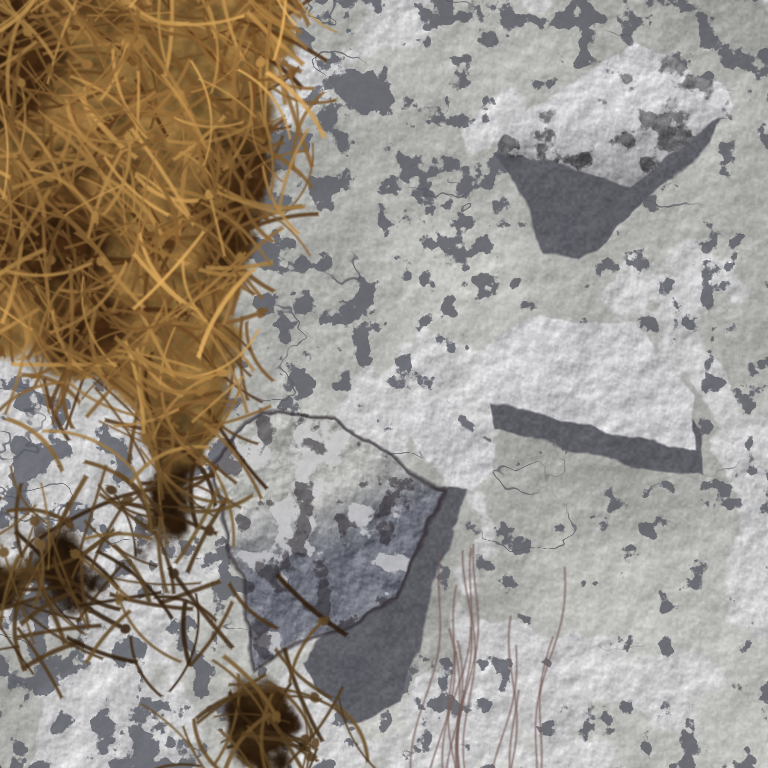
Reproduce this texture procedurally as a Shadertoy shader.

```glsl
// A sunlit rubble wall: grey mortar, pale stones with hard shadows, dry scrub.
// Stones are noise-warped hulls, relief is sloped fbm, scrub is random strands.
#define MORTAR vec3(.69, .69, .675)
#define PALE vec3(.8, .8, .81)
#define SLATE vec3(.43, .44, .48)
#define SHADOW vec3(.35, .35, .38)
#define CREVICE vec3(.2, .18, .2)
#define STRAW vec3(.74, .57, .32)
#define UMBER vec3(.29, .18, .085)
#define LAYERS 18
#define SOFT .0022

vec4 hash4(vec2 p) {
  vec4 q = fract(p.xyxy * vec4(.1031, .103, .0973, .1099));
  q += dot(q, q.wzxy + 33.33);
  return fract((q.xxyz + q.yzzw) * q.zywx);
}

float noise(vec2 p) {
  vec2 i = floor(p), f = fract(p);
  f = f * f * (3. - 2. * f);
  return mix(mix(hash4(i).x, hash4(i + vec2(1, 0)).x, f.x),
    mix(hash4(i + vec2(0, 1)).x, hash4(i + 1.).x, f.x), f.y);
}

float fbm(vec2 p) {
  float sum = 0., amp = .52;
  for (int i = 0; i < 5; i++) {
    sum += amp * noise(p + 31.);
    p = mat2(1.6, 1.2, -1.2, 1.6) * p;
    amp *= .5;
  }
  return sum;
}

// Convex hull distance, clockwise corners in thousandths
float hull(vec2 p, int v[12]) {
  float d = -1.;
  for (int i = 0; i < 12; i += 2) {
    int j = (i + 2) % 12;
    vec2 a = vec2(v[i], v[i + 1]) * .001, b = vec2(v[j], v[j + 1]) * .001;
    vec2 e = normalize(b - a);
    d = max(d, dot(p - a, vec2(-e.y, e.x)));
  }
  return d;
}

float cover(float d) { return smoothstep(SOFT, -SOFT, d); }

float blob(vec2 p, float x, float y, float rx, float ry) {
  vec2 q = (p - vec2(x, y)) / vec2(rx, ry);
  return exp(-dot(q, q));
}

// How thickly the scrub grows
float density(vec2 p) {
  float h = p.y - .45, edge = .29 + .27 * h - .14 * h * h;
  float upper = smoothstep(.05, -.06, p.x - edge) * smoothstep(.46, .6, p.y + .35 * p.x);
  return min(1., upper + .75 * blob(p, .05, .26, .13, .09)
    + .8 * blob(p, .23, .39, .055, .15) + .85 * blob(p, .34, .06, .07, .08));
}

vec3 scrub(vec3 col, vec2 p) {
  float sun = mix(.62, 1., smoothstep(.28, .55, p.y)), clump = fbm(p * 9.);
  vec3 bed = mix(UMBER * .75, STRAW * .68, smoothstep(.34, .66, clump));
  bed *= (.6 + .8 * fbm(p * 50.)) * sun;
  col = mix(col, bed, smoothstep(.48, .72, density(p) + .7 * fbm(p * 22.) - .35));
  for (int i = 0; i < LAYERS; i++) {
    float n = float(i), layer = n / float(LAYERS), size = .065 + .045 * fract(layer * 7.3);
    vec2 shift = vec2(7.3, 3.7) * n, g = p / size + shift;
    for (int k = 0; k < 9; k++) {
      vec2 id = floor(g) + vec2(k % 3 - 1, k / 3 - 1);
      vec4 r = hash4(id + 19. * n), s = hash4(id + 53. + 11. * n);
      vec2 root = id + r.xy;
      if (r.z > density((root - shift) * size)) continue;
      float a = 3.6 * r.w - 1.1;
      vec2 q = mat2(cos(a), -sin(a), sin(a), cos(a)) * (g - root);
      q.y += (s.x - .5) * .9 * q.x * q.x;
      float d = max(abs(q.y) * size - .001 - .002 * s.y, (abs(q.x) - .65) * size);
      // Seed heads
      if (s.w > .88) d = min(d, length(q - vec2(.55, 0)) * size - .0065);
      vec3 tone = mix(UMBER, STRAW, .65 * layer + .75 * s.z - .15);
      col = mix(col, tone * sun * (.7 + .55 * clump), .88 * cover(d));
    }
  }
  return col;
}

void mainImage(out vec4 fragColor, in vec2 fragCoord) {
  vec2 p = fragCoord / iResolution.xy, light = vec2(-.004, .006);
  vec2 w = p + .035 * (vec2(fbm(p * 13.), fbm(p * 13. + 50.)) - .5);
  // Relief
  float rough = .56 * (fbm(p * 20.) - fbm((p + light) * 20.))
    + .35 * (fbm(p * 65.) - fbm((p + light * .5) * 65.));
  float grain = .06 * (noise(p * 260.) - .5), tone = fbm(p * 5. + 9.), chip = fbm(p * 38.);
  // Mortar, pale patches, cracks and pits
  vec3 col = MORTAR * (.82 + .38 * tone) + rough * .7 + grain;
  vec3 pale = PALE + 1.3 * rough + grain;
  float left = smoothstep(.34, .22, p.x) * smoothstep(.56, .46, p.y);
  float low = .07 * smoothstep(.4, .12, p.y) + .14 * left;
  col = mix(col, pale, .8 * smoothstep(.57, .62, fbm(w * 8. + 2.) + low));
  float crack = smoothstep(.008, .001, abs(fbm(w * vec2(6, 9) + 17.) - .5));
  col = mix(col, SHADOW, .75 * crack * smoothstep(.48, .62, fbm(p * 7. + 70.)));
  float pits = blob(p, .38, .62, .09, .34) + .7 * left + 2. * blob(p, .61, 1., .07, .03)
    + 1.5 * blob(p, .46, .88, .05, .025) + 1.5 * blob(p, .56, .66, .06, .02);
  col = mix(col, SLATE * .8, .8 * smoothstep(.64, .7, chip + .13 * pits));
  // Cast shadows
  int[12] slab = int[12](622, 545, 700, 580, 830, 575, 905, 480, 900, 410, 630, 485);
  float shade = min(hull(w - vec2(.008, -.038), slab), min(
    hull(w, int[12](645, 800, 940, 850, 920, 810, 790, 690, 750, 665, 705, 665)),
    hull(w, int[12](560, 370, 600, 360, 560, 200, 530, 90, 450, 60, 400, 130))));
  col = mix(col, SHADOW + .25 * rough + grain, .95 * cover(shade));
  // Pale stones
  float boulder = hull(w, int[12](647, 830, 820, 942, 940, 895, 950, 850, 820, 760, 660, 793));
  float wedge = hull(w, int[12](525, 455, 560, 475, 640, 420, 640, 380, 605, 355, 580, 365));
  float under = smoothstep(.87, .79, w.y + .12 * (.8 - w.x));
  col = mix(col, pale - .16 * under - .3 * smoothstep(.58, .68, chip), cover(boulder));
  col = mix(col, pale - .02, cover(min(hull(w, slab), wedge)));
  // Dark block
  float block = hull(w, int[12](280, 390, 340, 465, 440, 460, 575, 360, 520, 220, 330, 125));
  float facet = smoothstep(.4, .28, w.y - .35 * (w.x - .4) + .12 * (tone - .5));
  vec3 face = mix(MORTAR, SLATE, facet) + 1.3 * rough + grain;
  face = mix(face, PALE, .75 * smoothstep(.62, .68, fbm(p * 30. + 90.)));
  face = mix(face, CREVICE, .6 * smoothstep(.6, .68, chip));
  col = mix(col, CREVICE, .75 * smoothstep(.006, 0., abs(block)));
  col = mix(col, face, cover(block + SOFT));
  if (p.x < .56) col = scrub(col, p);
  // Thin stalks
  for (int i = 0; i < 15; i++) {
    vec4 r = hash4(vec2(i, 5));
    float x = .54 + .16 * r.x + .3 * (r.y - .5) * p.y + .008 * sin(p.y * 25. + 6. * r.w);
    float d = max(abs(p.x - x) - .0012, p.y - .1 - .2 * r.z);
    col = mix(col, vec3(.45, .36, .34), .7 * cover(d));
  }
  fragColor = vec4(col, 1);
}
```
